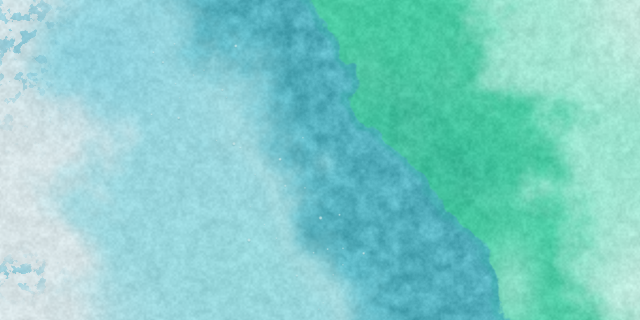
Reproduce this background procedurally as a Shadertoy shader.

```glsl
#define PALE vec3(0.84, 0.89, 0.90)
#define SKY vec3(0.60, 0.84, 0.87)
#define BLUE vec3(0.33, 0.69, 0.745)
#define GREEN vec3(0.28, 0.79, 0.635)
#define DEEP_GREEN vec3(0.19, 0.71, 0.58)
#define MINT vec3(0.60, 0.89, 0.81)
#define FLECKS 36
#define GRAIN 0.045

float hash(vec2 p) {
    vec3 q = fract(vec3(p.xyx) * 0.1031);
    q += dot(q, q.yzx + 33.33);
    return fract((q.x + q.y) * q.z);
}

float noise(vec2 p) {
    vec2 i = floor(p), f = fract(p);
    f = f * f * (3.0 - 2.0 * f);
    return mix(mix(hash(i), hash(i + vec2(1, 0)), f.x),
               mix(hash(i + vec2(0, 1)), hash(i + 1.0), f.x), f.y);
}

float fbm(vec2 p) {
    float sum = 0.0, amp = 0.5;
    for (int i = 0; i < 5; i++) {
        sum += amp * noise(p);
        p = mat2(1.6, 1.2, -1.2, 1.6) * p + 7.3;
        amp *= 0.5;
    }
    return sum;
}

// Soft elliptical spot, 1 at its centre
float spot(vec2 p, vec2 centre, vec2 size) {
    vec2 d = (p - centre) / size;
    return exp(-dot(d, d));
}

// Horizontal position of the line where green meets blue
float shoreline(float y) {
    float bay = exp(-pow((y - 0.64) / 0.09, 2.0));
    float bulge = exp(-pow((y - 0.20) / 0.13, 2.0));
    return 0.977 + 0.606 * (1.0 - y) - 0.08 * bay + 0.07 * bulge;
}

vec3 blueWash(vec2 p, float cloud, float mottle) {
    float depth = 1.0 - p.y;
    // Pale paper on the left, sky wash, then the darker band
    float wet = smoothstep(-0.13, 0.16, p.x - 0.17 - 0.15 * depth + 0.5 * cloud);
    vec3 col = mix(PALE, SKY, wet);
    col = mix(col, vec3(0.53, 0.81, 0.87), 0.6 * spot(p, vec2(0.32, 0.82), vec2(0.22, 0.2)));
    col = mix(col, vec3(0.58, 0.85, 0.85), 0.5 * spot(p, vec2(0.8, 0.15), vec2(0.3, 0.2)));
    col = mix(col, PALE, 0.8 * spot(p, vec2(0.1, 0.0), vec2(0.25, 0.15)));

    float side = p.x - 0.64 - 0.53 * depth;
    float band = smoothstep(-0.17, 0.11, side + 0.45 * cloud + 0.1 * mottle);
    col = mix(col, BLUE, band);

    // Lifted pale streak running beside the band
    float streak = exp(-pow((side + 0.12 + 0.2 * cloud) / 0.05, 2.0));
    col = mix(col, vec3(0.70, 0.87, 0.88), 0.4 * streak * smoothstep(0.95, 0.5, p.y));
    col = mix(col, SKY, 0.5 * spot(p, vec2(1.01, 0.49), vec2(0.035)));

    // Broken pigment in the left corners
    float corners = spot(p, vec2(0.06, 0.88), vec2(0.13, 0.22))
                  + spot(p, vec2(0.05, 0.14), vec2(0.11, 0.05));
    float chips = smoothstep(0.53, 0.59, fbm(p * 38.0) + 0.12 * (corners - 0.7));
    col = mix(col, vec3(0.48, 0.76, 0.83), 0.75 * chips * min(corners, 1.0));
    return col + mottle * mix(0.08, 0.24, band);
}

vec3 greenWash(vec2 p, float cloud, float mottle) {
    float depth = 1.0 - p.y;
    float deep = spot(p, vec2(1.24, 0.62), vec2(0.16, 0.13))
               + spot(p, vec2(1.43, 0.46), vec2(0.14, 0.10));
    vec3 col = mix(GREEN, DEEP_GREEN, clamp(0.65 * deep + 0.5 * cloud, 0.0, 1.0));

    // Fade to mint on the right and at the lower shore
    float fade = smoothstep(-0.12, 0.11, p.x - 1.53 - 0.36 * depth + 0.55 * cloud);
    fade = max(fade, 0.75 * spot(p, vec2(1.60, 0.12), vec2(0.08, 0.13)));
    col = mix(col, MINT, fade);
    float light = spot(p, vec2(2.02, 1.0), vec2(0.22, 0.3))
                + spot(p, vec2(2.02, 0.0), vec2(0.15, 0.25));
    col = mix(col, vec3(0.81, 0.92, 0.89), clamp(0.8 * light + 0.4 * cloud, 0.0, 0.85));
    return col + 0.10 * mottle;
}

void mainImage(out vec4 fragColor, in vec2 fragCoord) {
    vec2 p = fragCoord / iResolution.y;
    p.x *= 2.0 * iResolution.y / iResolution.x;
    float pixel = 1.0 / iResolution.y;
    float cloud = fbm(p * 5.0 + 2.0) - 0.485;
    float mottle = fbm(p * 30.0 + 11.0) - 0.485;

    // Two washes meeting at a ragged shore
    float shore = p.x - shoreline(p.y) + 0.09 * (fbm(p * 16.0 + 4.0) - 0.485);
    vec3 col = blueWash(p, cloud, mottle);
    float fringe = exp(-pow((shore + 0.012) / 0.016, 2.0));
    col = mix(col, vec3(0.24, 0.69, 0.68), 0.6 * fringe);
    col = mix(col, greenWash(p, cloud, mottle), smoothstep(-0.006, 0.008, shore));

    // Small flecks with a shaded lower rim, strewn along a diagonal
    for (int i = 0; i < FLECKS; i++) {
        float k = float(i), t = hash(vec2(k, 3.0));
        vec2 centre = mix(vec2(0.42, 0.95), vec2(1.15, 0.08), t);
        centre += 0.28 * (vec2(hash(vec2(k, 7.0)), hash(vec2(k, 13.0))) - 0.5);
        float radius = mix(0.0012, 0.005, pow(hash(vec2(k, 19.0)), 3.0));
        float shade = length(p - centre + vec2(0.0, 0.6 * radius)) - radius;
        float glint = length(p - centre) - radius;
        col = mix(col, vec3(0.33, 0.62, 0.66), 0.5 * (1.0 - smoothstep(-pixel, pixel, shade)));
        col = mix(col, vec3(0.86, 0.95, 0.95), 0.7 * (1.0 - smoothstep(-pixel, pixel, glint)));
    }

    // Paper grain
    col += GRAIN * (noise(p * 150.0) + noise(p * 75.0 + 5.0) - 1.0);
    fragColor = vec4(clamp(col, 0.0, 1.0), 1.0);
}
```
